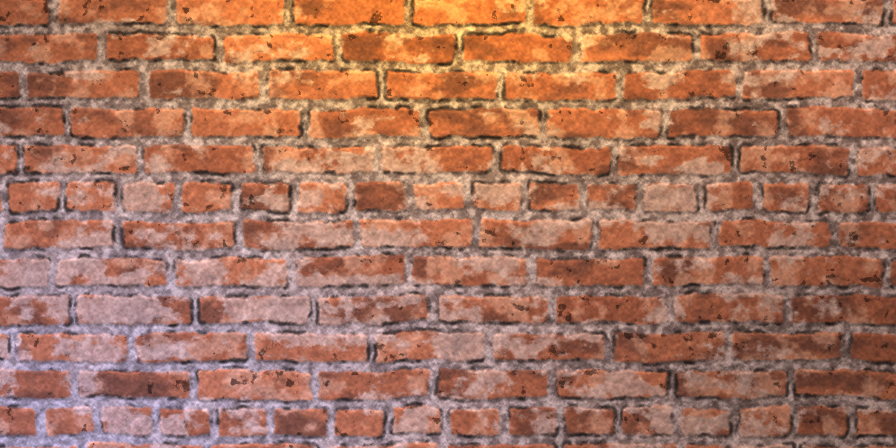
Give the GLSL for this texture, as a Shadertoy shader.

```glsl
// Weathered red brick wall, twelve courses, with a warm lamp above and cool light at lower left

float hash(vec2 p) {
    p = fract(p * vec2(0.1031, 0.1137));
    p += dot(p, p.yx + 33.33);
    return fract((p.x + p.y) * p.x * 17.3);
}

float noise(vec2 p) {
    vec2 i = floor(p), f = fract(p);
    f = f * f * (3.0 - 2.0 * f);
    return mix(mix(hash(i), hash(i + vec2(1, 0)), f.x),
               mix(hash(i + vec2(0, 1)), hash(i + vec2(1, 1)), f.x), f.y);
}

float fbm(vec2 p) {
    float sum = 0.0, amp = 0.5;
    for (int i = 0; i < 5; i++) {
        sum += amp * noise(p);
        p = mat2(1.6, 1.2, -1.2, 1.6) * p + 7.3;
        amp *= 0.5;
    }
    return sum;
}

// Start of the first whole brick in each course from the top, in brick lengths
const float courseShift[12] = float[12](
    0.44, 0.84, 0.21, 0.57, 0.17, 0.08, 0.0, 0.45, 0.63, 0.11, 0.64, 0.71);

// Signed distance to the nearest brick, one unit per course; id names the brick
float brickDistance(vec2 p, out vec2 id) {
    p += 0.13 * (vec2(noise(p * 1.1), noise(p * 0.8 + 40.0)) - 0.5);
    p += 0.15 * (vec2(fbm(p * 3.5), fbm(p * 3.5 + 19.0)) - 0.5);
    float depth = 12.22 - p.y;
    float course = floor(depth);
    float pitch = mod(course, 6.0) == 5.0 ? 1.55 : 3.19;   // header courses
    float along = p.x / pitch - courseShift[int(clamp(course, 0.0, 11.0))];
    id = vec2(floor(along), course);
    vec2 local = vec2((fract(along) - 0.5) * pitch, fract(depth) - 0.5);
    vec2 halfSize = vec2(0.5 * pitch - 0.09, 0.395) - 0.05 * hash(id + 5.0);
    vec2 d = abs(local) - halfSize + 0.1;
    return length(max(d, 0.0)) + min(max(d.x, d.y), 0.0) - 0.1;
}

// Surface relief: raised bricks over lumpy mortar
float relief(vec2 p) {
    vec2 id;
    float face = smoothstep(0.05, -0.06, brickDistance(p, id));
    return 0.075 * face + mix(0.13, 0.08, face) * fbm(p * 4.5);
}

void mainImage(out vec4 fragColor, in vec2 fragCoord) {
    vec2 uv = fragCoord / iResolution.xy;
    vec2 p = fragCoord / iResolution.y * 12.0;
    vec2 id;
    float d = brickDistance(p, id);
    float face = smoothstep(0.04, -0.05, d);
    float tone = hash(id + 11.0);
    float grain = fbm(p * 6.0 + 3.0);
    float stain = fbm(p * vec2(0.8, 1.7) + id * 3.7);

    // Light pools
    vec2 lampOffset = (uv - vec2(0.49, 1.04)) / vec2(0.33, 0.40);
    float lamp = exp(-dot(lampOffset, lampOffset));
    vec2 coolOffset = (uv - vec2(0.02, 0.0)) / vec2(0.50, 0.62);
    float cool = exp(-dot(coolOffset, coolOffset));

    // Fired clay, sooty in places and dusty in others
    vec3 brick = mix(vec3(0.50, 0.27, 0.19), vec3(0.74, 0.44, 0.31), 0.45 * tone + 0.6 * grain);
    brick = mix(brick, vec3(0.36, 0.22, 0.18), 0.7 * smoothstep(0.47, 0.7, stain));
    brick = mix(brick, vec3(0.78, 0.56, 0.45), 0.6 * smoothstep(0.5, 0.68, fbm(p * 1.8 + 60.0)));
    brick *= 1.0 - 0.45 * smoothstep(0.66, 0.77, fbm(p * 4.0 + 90.0));

    // Sandy mortar, browner away from the cool light
    vec3 mortar = mix(vec3(0.42, 0.33, 0.30), vec3(0.71, 0.60, 0.56), smoothstep(0.25, 0.72, grain));
    mortar = mix(mortar, vec3(0.64, 0.59, 0.61), 0.45 * cool);

    // Lime smears over the bricks, heaviest in a band at the left
    vec2 bandOffset = (uv - vec2(0.08, 0.36)) / vec2(0.30, 0.13);
    float band = exp(-dot(bandOffset, bandOffset));
    float lime = fbm(p * vec2(0.9, 1.6) + 31.0) + 0.14 * band + 0.05 * cool - 0.06 * lamp
               + 0.25 * (grain - 0.5) + 0.08 * (hash(id + 23.0) - 0.5);
    lime = smoothstep(0.53, 0.67, lime);
    vec3 limeColor = mix(vec3(0.60, 0.47, 0.42), vec3(0.82, 0.69, 0.63), grain);
    vec3 color = mix(mortar, brick, face);
    color = mix(color, limeColor, lime * mix(0.35, 0.72, face));

    // Raking light from above, with crumbled gaps along the joints
    float e = 0.06;
    float h = relief(p);
    float slope = (h - relief(p + vec2(0, e))) + 0.4 * (h - relief(p - vec2(e, 0)));
    color *= clamp(1.0 + 5.0 * slope, 0.45, 1.35);
    float gap = smoothstep(0.10, 0.0, abs(d - 0.02)) * smoothstep(0.45, 0.7, fbm(p * 2.6 + 12.0));
    color *= 1.0 - 0.6 * gap;
    color *= 0.91 + 0.18 * noise(p * 13.0);

    // Tint by the light pools and darken toward the right and lower edges
    color *= mix(vec3(1.02, 1.0, 1.0), vec3(1.55, 1.40, 0.82), lamp);
    color *= mix(vec3(1.0), vec3(1.02, 1.11, 1.38), cool);
    color *= 1.0 - 0.24 * smoothstep(0.4, 1.0, uv.x) * smoothstep(0.9, 0.1, uv.y);
    color *= 1.0 - 0.12 * smoothstep(0.3, 0.0, uv.x) * smoothstep(0.5, 1.0, uv.y);
    fragColor = vec4(clamp(color * 1.05, 0.0, 1.0), 1.0);
}
```
